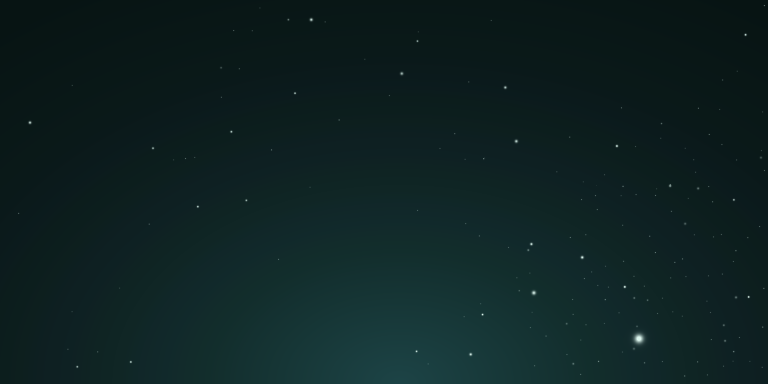
Write a WebGL 1 fragment shader that draws this background.

```glsl
precision highp float;
uniform vec2 u_resolution;

#define GLOW_CENTER vec2(0.52, 0.0)
#define GLOW_RADII vec2(0.5625, 0.78)
#define BEACON_POS vec2(0.832, 0.118)
#define BEACON_RADIUS 0.0105
#define STAR_GRID 7.0
#define STAR_CHANCE 0.34
#define DUST_GRID 30.0
#define DUST_CHANCE 0.34
#define STAR_TINT vec3(0.86, 0.96, 0.93)
#define BAND_PERIOD 0.235
#define BAND_TINT vec3(0.001, -0.003, 0.008)

float hash(vec2 p) {
  return fract(sin(dot(p, vec2(127.1, 311.7))) * 43758.5453);
}

// Soft disc that keeps its total light when smaller than a pixel
float softStar(vec2 offset, float radius) {
  float drawn = max(radius, 0.58 / u_resolution.y);
  float energy = radius / drawn;
  return energy * energy * exp(-dot(offset, offset) / (drawn * drawn));
}

// One jittered star in some of the cells of a square grid
float starLayer(vec2 p, float grid, float chance, float minRadius, float maxRadius, float seed) {
  vec2 cell = floor(p * grid);
  vec2 key = cell + seed;
  vec2 jitter = 0.2 + 0.6 * vec2(hash(key + 3.7), hash(key + 8.3));
  float size = pow(hash(key + 14.9), 5.0);
  float radius = mix(minRadius, maxRadius, size);
  float lit = step(hash(key), chance);
  float power = mix(0.6, 1.1, hash(key + 21.4));
  return lit * power * softStar(p - (cell + jitter) / grid, radius);
}

// Teal glow rising from the lower edge into a dark sky
vec3 skyColor(vec2 uv) {
  float d = length((uv - GLOW_CENTER) / GLOW_RADII);
  vec3 core = vec3(0.112, 0.265, 0.275);
  vec3 teal = vec3(0.072, 0.18, 0.174);
  vec3 pine = vec3(0.056, 0.133, 0.13);
  vec3 night = vec3(0.041, 0.102, 0.1);
  vec3 edge = vec3(0.028, 0.078, 0.075);
  vec3 color = mix(core, teal, clamp(d / 0.44, 0.0, 1.0));
  color = mix(color, pine, clamp((d - 0.44) / 0.32, 0.0, 1.0));
  color = mix(color, night, clamp((d - 0.76) / 0.3, 0.0, 1.0));
  color = mix(color, edge, clamp((d - 1.06) / 0.44, 0.0, 1.0));

  // Faint rings alternating between blue and green
  float ring = cos(6.2832 * (d - 0.565) / BAND_PERIOD);
  float ringFade = smoothstep(0.3, 0.5, d) * (1.0 - smoothstep(0.95, 1.2, d));
  return color + BAND_TINT * smoothstep(-0.6, 0.6, ring) * ringFade;
}

void main() {
  vec2 uv = gl_FragCoord.xy / u_resolution;
  float aspect = u_resolution.x / u_resolution.y;
  vec2 p = vec2(uv.x * aspect, uv.y);

  // Dust gathers toward the lower right
  float cluster = smoothstep(0.5, 0.88, uv.x) * (1.0 - smoothstep(0.3, 0.9, uv.y));
  float dustChance = 0.008 + DUST_CHANCE * cluster;

  float light = starLayer(p, STAR_GRID, STAR_CHANCE, 0.0024, 0.0062, 5.0);
  light += 0.42 * starLayer(p, DUST_GRID, dustChance, 0.0013, 0.003, 61.0);

  // Brightest star with a faint halo
  vec2 toBeacon = p - BEACON_POS * vec2(aspect, 1.0);
  light += 1.1 * softStar(toBeacon, BEACON_RADIUS);
  light += 0.08 * softStar(toBeacon, BEACON_RADIUS * 1.8);

  vec3 color = mix(skyColor(uv), STAR_TINT, clamp(light, 0.0, 1.0));
  gl_FragColor = vec4(color, 1.0);
}
```
